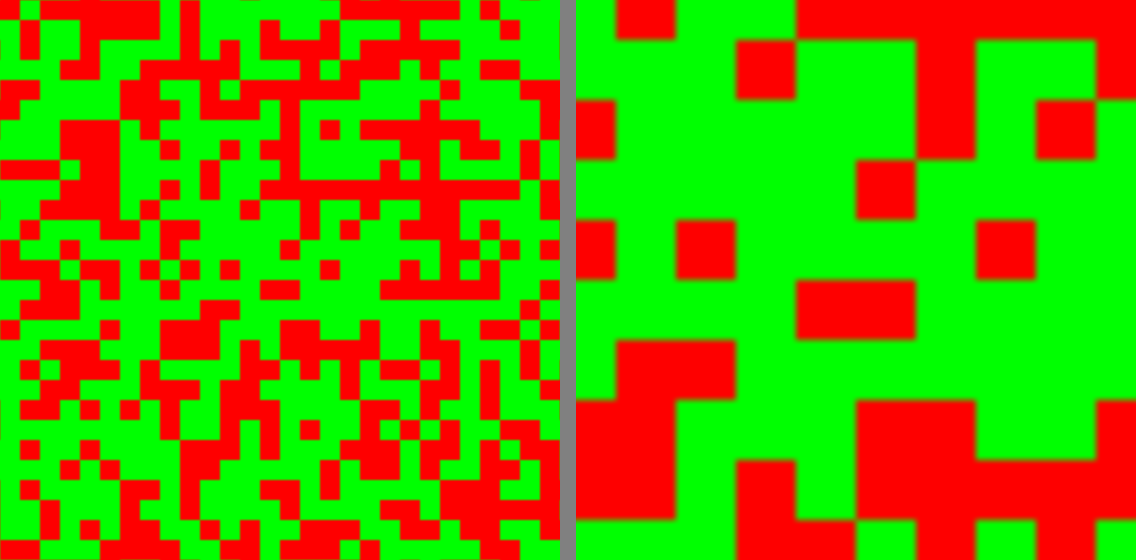
Left, the full canvas; right, a detail of the centre.
This texture is drawn by a WebGL 1 fragment shader. Its source:

```glsl
precision highp float;
// Draws a square grid whose cells are randomly pure red or pure green, with slightly soft edges.

uniform vec2 u_resolution;

const float CELLS = 28.0;          // cells across the canvas
const float RED_SHARE = 0.445;     // chance that a cell is red
const float EDGE_WIDTH = 0.0064;   // colour transition, in canvas units
const float SEED = 17.0;
const vec3 GREEN = vec3(0.0, 1.0, 0.004);
const vec3 RED = vec3(0.996, 0.0, 0.0);

// Uniform random value in 0..1 for an integer cell
float hash(vec2 cell) {
  vec3 p = fract(vec3(cell.xyx + SEED) * 0.1031);
  p += dot(p, p.yzx + 33.33);
  return fract((p.x + p.y) * p.z);
}

// 1 for a red cell, 0 for a green one
float redCell(vec2 cell) {
  return step(hash(cell), RED_SHARE);
}

// Cell values blended only in a narrow band around the grid lines
float softCells(vec2 uv, float edgeWidth) {
  vec2 p = uv * CELLS - 0.5;
  vec2 cell = floor(p);
  vec2 halfBand = vec2(0.5 * edgeWidth * CELLS);
  vec2 blend = smoothstep(0.5 - halfBand, 0.5 + halfBand, p - cell);
  float lower = mix(redCell(cell), redCell(cell + vec2(1.0, 0.0)), blend.x);
  float upper = mix(redCell(cell + vec2(0.0, 1.0)), redCell(cell + 1.0), blend.x);
  return mix(lower, upper, blend.y);
}

void main() {
  float size = min(u_resolution.x, u_resolution.y);
  vec2 uv = gl_FragCoord.xy / size;
  float edgeWidth = max(EDGE_WIDTH, 1.5 / size);  // never thinner than a pixel
  gl_FragColor = vec4(mix(GREEN, RED, softCells(uv, edgeWidth)), 1.0);
}
```
